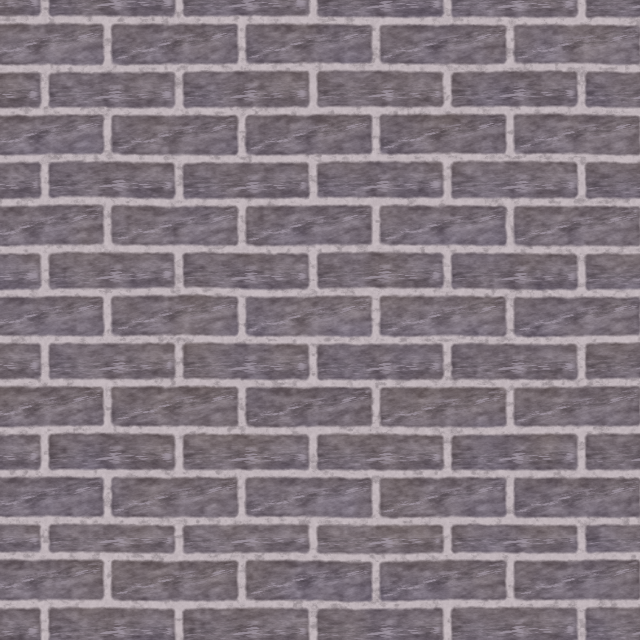
A WebGL 2 fragment shader for this texture:

```glsl
#version 300 es
precision highp float;
// Weathered grey-violet brick wall in running bond with pale rough mortar.
// Courses alternate between two brick kinds, each a rounded box with noisy
// edges, its own streak direction and slight differences from brick to brick.

#define COLUMNS 4.77        // bricks across the canvas
#define COURSES 14.12       // courses up the canvas
#define TALL 1.045          // height of the taller course, in courses
#define JOINT 0.0125        // mortar width
#define CORNER 0.006        // brick corner radius
#define ROUGHNESS 0.0055    // wobble of brick edges
#define SOFTNESS 0.0030     // blur of brick edges
#define STREAKS 0.75        // strength of pale streaks
#define SEAM vec2(0.413, 0.840) // where the wall sections meet, from top left

uniform vec2 u_resolution;
out vec4 outColor;

const vec3 MORTAR = vec3(0.755, 0.712, 0.732);
const vec3 MORTAR_SHADE = vec3(0.62, 0.58, 0.60);
const vec3 BRICK_DARK = vec3(0.345, 0.305, 0.333);
const vec3 BRICK_LIGHT = vec3(0.565, 0.525, 0.558);
const vec3 STREAK = vec3(0.65, 0.61, 0.66);

float hash(vec2 p) {
  vec3 q = fract(p.xyx * vec3(0.1031, 0.1030, 0.0973));
  q += dot(q, q.yzx + 33.33);
  return fract((q.x + q.y) * q.z);
}

float noise(vec2 p) {
  vec2 i = floor(p), f = fract(p);
  f = f * f * (3.0 - 2.0 * f);
  return mix(mix(hash(i), hash(i + vec2(1, 0)), f.x),
             mix(hash(i + vec2(0, 1)), hash(i + vec2(1, 1)), f.x), f.y);
}

float fbm(vec2 p) {
  float sum = 0.0, amp = 0.533;
  for (int i = 0; i < 4; i++) {
    sum += amp * noise(p);
    p = p * 2.03 + 17.3;
    amp *= 0.5;
  }
  return sum;
}

float roundedBox(vec2 p, vec2 halfSize, float radius) {
  vec2 q = abs(p) - halfSize + radius;
  return length(max(q, 0.0)) + min(max(q.x, q.y), 0.0) - radius;
}

void main() {
  vec2 uv = gl_FragCoord.xy / u_resolution;
  float pixel = 1.0 / min(u_resolution.x, u_resolution.y);
  float section = step(SEAM.x, uv.x);

  // Courses, counted down from the top; the lower section cuts one short
  float depth = 1.0 - uv.y;
  float course = depth + 0.0117 * step(SEAM.y, depth) - 0.0318;
  course += 0.004 * (noise(uv * vec2(7.0, 9.0)) - 0.5);
  course *= COURSES;
  float pair = floor(course / 2.0);
  float within = course - 2.0 * pair;
  float kind = step(TALL, within);
  float tall = mix(TALL, 2.0 - TALL, kind);

  // Position inside the brick
  float column = (uv.x - mix(0.168, 0.070, kind)) * COLUMNS;
  vec2 id = vec2(floor(column), pair * 2.0 + kind) + 20.0;
  vec2 size = vec2(1.0 / COLUMNS, tall / COURSES);
  vec2 cell = vec2(fract(column), 1.0 - (within - kind * TALL) / tall);
  vec2 local = (cell - 0.5) * size;
  vec2 c = 2.0 * cell - 1.0;

  // Rough outline: partly shared by the kind, partly free
  vec2 seed = vec2(31.0, 57.0) * (kind + 1.0);
  float wobble = 0.6 * fbm(local * 75.0 + seed) + 0.4 * fbm(uv * 110.0) - 0.5;
  float d = roundedBox(local, 0.5 * (size - JOINT), CORNER) + ROUGHNESS * wobble;
  float soft = max(SOFTNESS, pixel);
  float mortarMask = smoothstep(-soft, soft, d);

  // Mottled brick face, darker at the rim and browner at the top
  float slope = mix(0.19, 0.03, kind);
  vec2 grain = vec2(local.x, local.y - slope * local.x);
  vec2 drift = 0.5 * vec2(hash(id), hash(id + 7.0));
  float mottle = fbm(grain * vec2(45.0, 110.0) + seed + drift);
  float speck = fbm(uv * vec2(120.0, 190.0));
  float rim = smoothstep(-0.010, 0.0, d);
  float tone = 0.54 + 1.0 * (mottle - 0.5) + 0.65 * (speck - 0.5);
  tone += 0.10 * (hash(id + 3.0) - 0.5) - 0.14 * rim;
  tone -= 0.10 * smoothstep(0.2, 0.9, c.y);
  tone += 0.08 * (hash(vec2(section + 5.0, id.y)) - 0.5);
  vec3 brick = mix(BRICK_DARK, BRICK_LIGHT, clamp(tone, 0.0, 1.2));
  float cool = fbm(uv * 13.0 + 4.0) - 0.5 - 0.25 * c.y;
  brick += cool * vec3(-0.018, -0.008, 0.035);

  // Pale streaks: a rising band on one kind, a low flat band on the other
  float bandLine = mix(0.03 + 0.58 * c.x, -0.22 + 0.08 * c.x, kind);
  float band = exp(-pow((c.y - bandLine) / mix(0.30, 0.42, kind), 2.0));
  float fibre = fbm(grain * vec2(48.0, 290.0) + seed * 1.7 + drift);
  float streak = smoothstep(0.53, 0.74, fibre) * band * (1.0 - rim);
  float crack = smoothstep(0.47, 0.30, fibre) * band;
  brick = mix(brick, STREAK, STREAKS * streak);
  brick *= 1.0 - 0.13 * crack;

  // Grainy mortar with occasional darker patches
  float grit = fbm(uv * vec2(100.0, 130.0) + 40.0);
  vec3 mortar = mix(MORTAR, MORTAR_SHADE, smoothstep(0.48, 0.85, grit));
  mortar += 0.09 * (fbm(uv * 210.0) - 0.5);

  outColor = vec4(mix(brick, mortar, mortarMask), 1.0);
}
```
